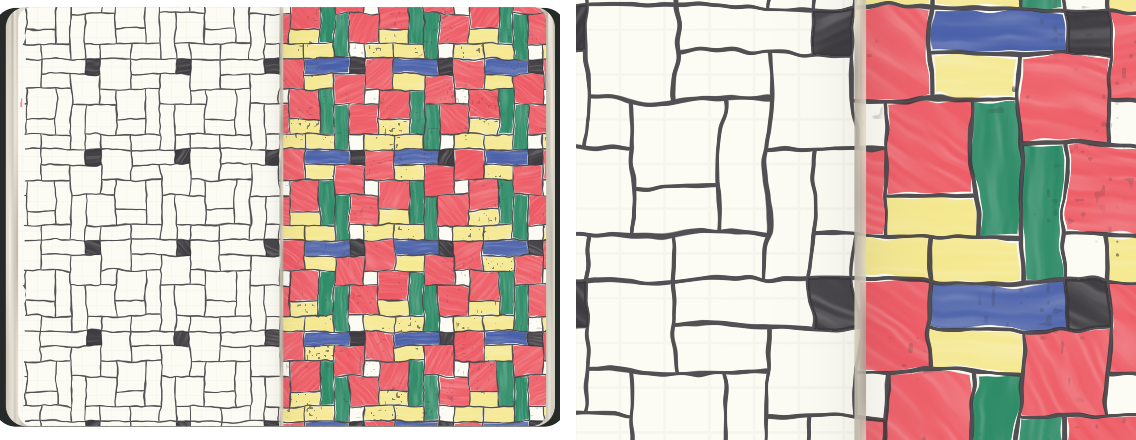
Left: the whole. Right: its middle third, enlarged.
Give the GLSL for this pattern, as a Shadertoy shader.

```glsl
// Open notebook with a hand-inked woven block tiling: plain on the left page, marker-coloured on the right.

const float UNITS_ACROSS = 37.55;   // canvas width in grid squares
const float PERIOD = 6.0;           // squares per repeat, both ways
const vec3 PAPER  = vec3(0.992, 0.988, 0.958);
const vec3 INK    = vec3(0.23, 0.22, 0.24);
const vec3 RED    = vec3(0.93, 0.35, 0.39);
const vec3 YELLOW = vec3(0.96, 0.91, 0.56);
const vec3 GREEN  = vec3(0.17, 0.54, 0.40);
const vec3 BLUE   = vec3(0.28, 0.37, 0.66);

struct Tile { vec3 color; float edge; vec2 size; vec2 corner; };

float hash(vec2 p) {
    vec3 v = fract(p.xyx * 0.1031);
    v += dot(v, v.yzx + 33.33);
    return fract((v.x + v.y) * v.z);
}

float noise(vec2 p) {
    vec2 i = floor(p), f = fract(p);
    f = f * f * (3.0 - 2.0 * f);
    return mix(mix(hash(i), hash(i + vec2(1, 0)), f.x),
               mix(hash(i + vec2(0, 1)), hash(i + 1.0), f.x), f.y);
}

vec2 wobble(vec2 p) {
    return vec2(noise(p), noise(p + 47.3)) - 0.5;
}

float roundBox(vec2 p, vec2 center, vec2 halfSize, float radius) {
    vec2 d = abs(p - center) - halfSize + radius;
    return length(max(d, 0.0)) + min(max(d.x, d.y), 0.0) - radius;
}

// Coverage of the region where d is negative
float fill(float d, float px) {
    return 1.0 - smoothstep(-0.6 * px, 0.6 * px, d);
}

// Keeps this repeating rectangle if the point lies in it
void lay(inout Tile tile, vec2 q, vec2 corner, vec2 size, vec3 color) {
    vec2 d = q - corner - 0.5 * size;
    vec2 repeat = floor(d / PERIOD + 0.5);
    vec2 b = abs(d - repeat * PERIOD) - 0.5 * size;
    float edge = -max(b.x, b.y);
    if (edge >= 0.0) tile = Tile(color, edge, size, corner + repeat * PERIOD);
}

// One repeat: fourteen blocks around a black square
Tile weave(vec2 q) {
    Tile t = Tile(PAPER, 0.0, vec2(1), vec2(0));
    lay(t, q, vec2(0, 0), vec2(1, 1), INK);
    lay(t, q, vec2(0, 5), vec2(1, 1), PAPER);
    lay(t, q, vec2(1, 2), vec2(1, 1), PAPER);
    lay(t, q, vec2(1, 0), vec2(2, 2), RED);
    lay(t, q, vec2(5, 1), vec2(2, 2), RED);
    lay(t, q, vec2(2, 2), vec2(2, 2), RED);
    lay(t, q, vec2(0, 3), vec2(2, 2), RED);
    lay(t, q, vec2(3, 0), vec2(3, 1), BLUE);
    lay(t, q, vec2(4, 2), vec2(1, 3), GREEN);
    lay(t, q, vec2(5, 3), vec2(1, 3), GREEN);
    lay(t, q, vec2(3, 1), vec2(2, 1), YELLOW);
    lay(t, q, vec2(2, 4), vec2(2, 1), YELLOW);
    lay(t, q, vec2(1, 5), vec2(2, 1), YELLOW);
    lay(t, q, vec2(3, 5), vec2(2, 1), YELLOW);
    return t;
}

// Felt-pen strokes along the long side, at a random slant on squares
vec3 marker(Tile t, vec2 q) {
    float slant = (hash(t.corner + 60.0) - 0.5) * 2.4;
    if (t.size.x != t.size.y) slant = t.size.x > t.size.y ? 0.0 : 1.5708;
    vec2 along = vec2(cos(slant), sin(slant));
    vec2 s = vec2(dot(q, along), dot(q, vec2(-along.y, along.x)));
    float streak = noise(s * vec2(0.8, 9.0) + 90.0);
    float bare = 0.20 * streak * streak + 0.06 * hash(t.corner + 31.0);
    return mix(t.color, PAPER, bare);
}

void mainImage(out vec4 fragColor, in vec2 fragCoord) {
    float px = UNITS_ACROSS / iResolution.x;
    vec2 p = vec2(fragCoord.x, iResolution.y - fragCoord.y) * px;
    bool colored = p.x > 18.87;

    // Hand-drawn grid, with the two pages slightly out of step
    vec2 q = (p - vec2(colored ? 23.42 : 5.77, 3.95)) / vec2(1.0, 1.013);
    q += 0.24 * wobble(p * 0.75) + 0.09 * wobble(p * 2.6 + 13.0);
    Tile tile = weave(q);

    // Paper with a faint printed grid
    vec2 ruling = abs(fract(p) - 0.5);
    vec3 page = PAPER - 0.025 * fill(min(ruling.x, ruling.y) - 0.03, px);

    // Fills, leaving thin unpainted slivers at some edges
    float sliver = 0.13 * noise(p * 1.7 + 5.0) - 0.02;
    float painted = fill(sliver - tile.edge, px);
    bool black = tile.color == INK;
    if (colored || black) page = mix(page, marker(tile, q), black ? 1.0 : painted);

    // Pen lines and smeared ink specks
    float margin = fill(1.5 + 0.25 * noise(p.yy * 2.0) - p.x, px);
    float penWidth = 0.034 + 0.024 * noise(p * 2.1);
    page = mix(page, INK, 0.88 * margin * fill(tile.edge - penWidth, px));
    float specks = smoothstep(0.80, 0.88, noise(p * 6.5)) * smoothstep(0.5, 0.7, noise(p * 0.9 + 21.0));
    if (colored) page = mix(page, INK, specks * (tile.color == YELLOW ? 0.6 : 0.2));

    // Red bleed at the outer margin, and the shaded fold
    float bleed = fill(abs(p.x - 1.43) - 0.06, px) * fill(abs(p.y - 7.6) - 1.0, px);
    page = mix(page, RED, 0.7 * bleed * step(0.5, noise(p * 3.0)));
    page *= 1.0 - 0.06 * exp(-abs(p.x - 18.87) * 1.5);
    vec3 fold = mix(vec3(0.66, 0.63, 0.59), vec3(0.90, 0.87, 0.79), noise(p * vec2(4.0, 0.7)));
    page = mix(page, fold, 0.9 * fill(abs(p.x - 18.87) - 0.13, px));

    // Background, cover, stacked page edges, open spread
    float leaves = noise(vec2(p.x * 6.0, p.y * 0.12));
    vec3 color = vec3(1.0);
    color = mix(color, vec3(0.15, 0.17, 0.16), fill(roundBox(p, vec2(18.78, 14.57), vec2(19.2, 14.04), 1.5), px));
    color = mix(color, mix(vec3(0.70, 0.68, 0.62), vec3(0.95, 0.93, 0.88), leaves),
                fill(roundBox(p, vec2(18.80, 14.53), vec2(18.41, 14.06), 1.4), px));
    color = mix(color, page, fill(roundBox(p, vec2(18.92, 14.52), vec2(17.70, 14.04), 0.9), px));
    fragColor = vec4(color, 1.0);
}
```
